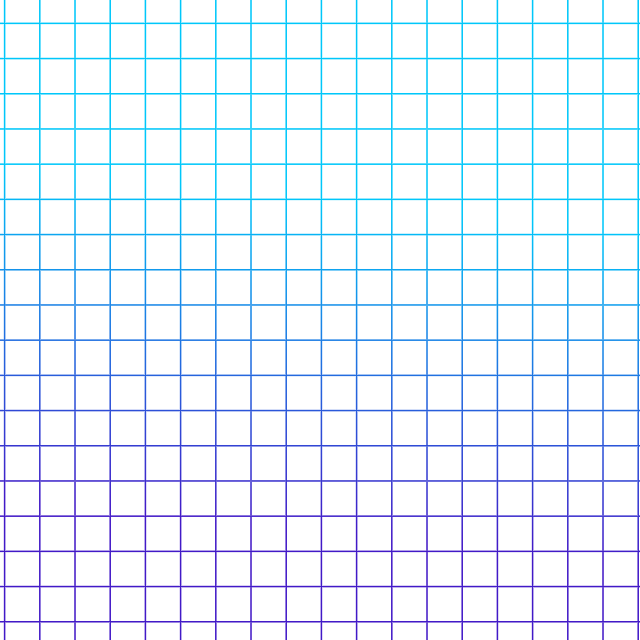
Write a three.js fragment shader that draws this pattern.

```glsl
#define PITCH 0.055
#define FIRST_LINE vec2(0.0072, 0.0285)
#define LINE_WIDTH 0.0024
#define PAPER vec3(1.0)
#define TOP_COLOR vec3(0.0, 0.78, 0.98)
#define BOTTOM_COLOR vec3(0.26, 0.10, 0.78)
#define FADE_BOTTOM 0.17
#define FADE_TOP 0.69
#define FADE_TILT 0.10

varying vec2 vUv;

// Distance to the nearest vertical (x) and horizontal (y) line
vec2 lineDistance(vec2 p) {
  vec2 cell = fract((p - FIRST_LINE) / PITCH + 0.5) - 0.5;
  return abs(cell) * PITCH;
}

// Grid coverage, with edges smoothed over one sample
float gridCoverage(vec2 p) {
  vec2 blur = max(fwidth(p), vec2(1e-5));
  vec2 lines = clamp((0.5 * LINE_WIDTH - lineDistance(p)) / blur + 0.5, 0.0, 1.0);
  return max(lines.x, lines.y);
}

// Slightly tilted gradient with flat ends
vec3 inkColor(vec2 p) {
  float height = p.y + FADE_TILT * (p.x - 0.5);
  float fade = clamp((height - FADE_BOTTOM) / (FADE_TOP - FADE_BOTTOM), 0.0, 1.0);
  return mix(BOTTOM_COLOR, TOP_COLOR, fade);
}

void main() {
  vec3 color = mix(PAPER, inkColor(vUv), gridCoverage(vUv));
  gl_FragColor = vec4(color, 1.0);
}
```
